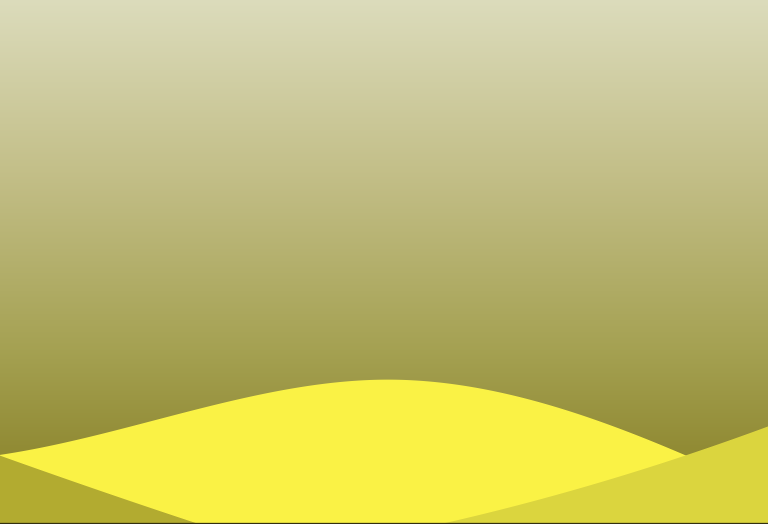
Give the GLSL for this background, as a WebGL 2 fragment shader.

```glsl
#version 300 es
precision highp float;
// Three flat yellow hills under a hazy olive sky gradient.

#define SKY_TOP vec3(0.860, 0.860, 0.735)
#define SKY_HIGH vec3(0.762, 0.745, 0.530)
#define SKY_LOW vec3(0.645, 0.630, 0.320)
#define SKY_BASE vec3(0.555, 0.530, 0.185)
#define MAIN_HILL vec3(0.982, 0.950, 0.270)
#define RIGHT_HILL vec3(0.860, 0.835, 0.245)
#define LEFT_HILL vec3(0.700, 0.670, 0.190)
#define GROUND_LINE vec3(0.200, 0.190, 0.060)
#define PEAK vec2(0.505, 0.2755)
#define LINE_HEIGHT 0.0022

uniform vec2 u_resolution;
out vec4 fragColor;

// Four-stop gradient, with depth measured downward from the top edge.
vec3 skyColor(float depth) {
    vec3 color = mix(SKY_TOP, SKY_HIGH, clamp(depth * 3.0, 0.0, 1.0));
    color = mix(color, SKY_LOW, clamp(depth * 3.0 - 1.0, 0.0, 1.0));
    return mix(color, SKY_BASE, clamp((depth - 0.667) / 0.22, 0.0, 1.0));
}

// Rounded crest that flattens faster on its left flank.
float mainCrest(float x) {
    float d = x - PEAK.x;
    float flattening = d < 0.0 ? 1.38 : 0.77;
    return PEAK.y - d * d * (1.26 - flattening * abs(d));
}

float leftCrest(float x) {
    return 0.1305 - 0.525 * x + 0.08 * x * x;
}

float rightCrest(float x) {
    float t = max(x - 0.583, -0.1);
    return 0.003 + 0.337 * t + 0.245 * t * t;
}

// Coverage of the region below a crest, softened over one pixel.
float below(float y, float crest) {
    return clamp((crest - y) * u_resolution.y + 0.5, 0.0, 1.0);
}

void main() {
    vec2 uv = gl_FragCoord.xy / u_resolution;
    vec3 color = skyColor(1.0 - uv.y);

    // Hills, back to front.
    color = mix(color, MAIN_HILL, below(uv.y, mainCrest(uv.x)));
    color = mix(color, RIGHT_HILL, below(uv.y, rightCrest(uv.x)));
    color = mix(color, LEFT_HILL, below(uv.y, leftCrest(uv.x)));

    // Thin dark line along the bottom edge.
    color = mix(color, GROUND_LINE, below(uv.y, LINE_HEIGHT));
    fragColor = vec4(color, 1.0);
}
```
